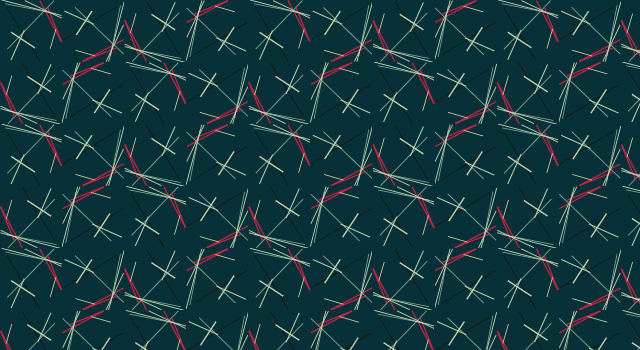
Give the GLSL for this pattern, as a Shadertoy shader.

```glsl
// Scattered straws in crimson, sage and cream on dark teal, on square tiles that turn by quarters.

const float TILE_SIZE = 0.097; // fraction of the canvas width

const vec3 TEAL    = vec3(0.03, 0.19, 0.22);
const vec3 SOOT    = vec3(0.07, 0.08, 0.05);
const vec3 SAGE    = vec3(0.49, 0.67, 0.59);
const vec3 PALE    = vec3(0.77, 0.84, 0.69);
const vec3 CREAM   = vec3(0.88, 0.85, 0.64);
const vec3 CRIMSON = vec3(0.81, 0.14, 0.28);

// Signed distance to a straight bar with square ends
float barDistance(vec2 p, vec2 a, vec2 b, float width) {
    vec2 along = normalize(b - a);
    vec2 rel = p - 0.5 * (a + b);
    vec2 local = vec2(dot(rel, along), dot(rel, vec2(-along.y, along.x)));
    vec2 d = abs(local) - 0.5 * vec2(length(b - a), width);
    return length(max(d, 0.0)) + min(max(d.x, d.y), 0.0);
}

// Paints one bar over the base colour; ends are packed as (a.xy, b.xy)
vec3 straw(vec3 base, vec2 p, vec4 ends, float width, vec3 ink, float pixel) {
    float d = barDistance(p, ends.xy, ends.zw, width);
    return mix(base, ink, clamp(0.5 - d / pixel, 0.0, 1.0));
}

// Turns a point about the tile centre by whole quarter turns
vec2 quarterTurn(vec2 p, float turns) {
    vec2 q = p - 0.5;
    for (float i = 0.0; i < turns; i++) q = vec2(q.y, -q.x);
    return q + 0.5;
}

// One tile, with y pointing down
vec3 tileColour(vec2 p, float pixel) {
    vec3 c = TEAL;
    // Dark and sage diagonals
    c = straw(c, p, vec4(0.11, 0.12, 0.64, 0.98), 0.013, SOOT, pixel);
    c = straw(c, p, vec4(0.12, 0.79, 0.87, 0.01), 0.014, SAGE, pixel);
    // Crimson wedge
    c = straw(c, p, vec4(0.64, 0.01, 0.99, 0.67), 0.019, CRIMSON, pixel);
    c = straw(c, p, vec4(0.77, 0.12, 0.99, 0.67), 0.019, CRIMSON, pixel);
    // Fan of long straws
    c = straw(c, p, vec4(0.09, 0.06, 0.90, 0.22), 0.012, SAGE, pixel);
    c = straw(c, p, vec4(0.03, 0.00, 0.99, 0.25), 0.014, PALE, pixel);
    c = straw(c, p, vec4(0.40, 0.01, 0.99, 0.29), 0.014, PALE, pixel);
    // Crossed pair and the short loose straw
    c = straw(c, p, vec4(0.18, 0.96, 0.39, 0.49), 0.016, PALE, pixel);
    c = straw(c, p, vec4(0.18, 0.52, 0.56, 0.77), 0.022, PALE, pixel);
    c = straw(c, p, vec4(0.81, 0.78, 0.90, 0.47), 0.012, CREAM, pixel);
    return c;
}

void mainImage(out vec4 fragColor, in vec2 fragCoord) {
    // Tile grid counted from the upper left
    float tilePixels = TILE_SIZE * iResolution.x;
    vec2 grid = vec2(fragCoord.x, iResolution.y - fragCoord.y) / tilePixels;
    vec2 cell = floor(grid);

    // One quarter turn per column, a half turn per row
    float turns = mod(cell.x + 2.0 * cell.y, 4.0);
    vec2 p = quarterTurn(fract(grid), turns);
    fragColor = vec4(tileColour(p, 1.0 / tilePixels), 1.0);
}
```
